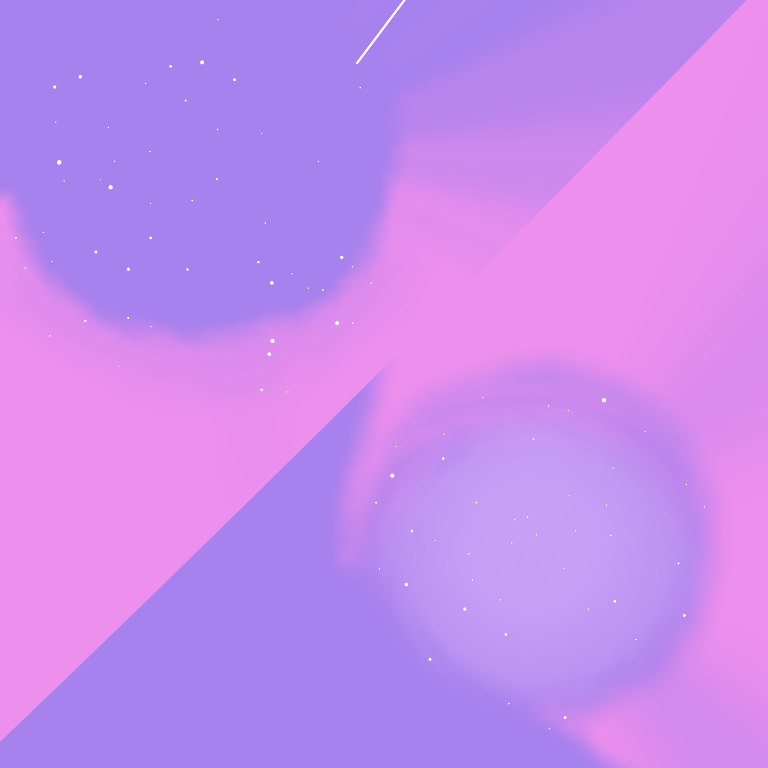
Write a WebGL 1 fragment shader that draws this background.

```glsl
precision highp float;
uniform vec2 u_resolution;

#define PURPLE vec3(0.655, 0.505, 0.93)
#define PINK vec3(0.93, 0.56, 0.93)
#define LILAC vec3(0.785, 0.635, 0.965)
#define SKY_CENTER vec2(0.26, 0.811)
#define SKY_RADIUS 0.25
#define FAN_CENTER vec2(0.36, 0.80)
#define PLANET_CENTER vec2(0.697, 0.29)
#define PLANET_RADIUS 0.225
#define STAR_CELLS 22.0

float hash(vec2 p) {
  p = fract(p * vec2(0.1031, 0.1137));
  p += dot(p, p.yx + 33.33);
  return fract((p.x + p.y) * p.x * 7.13 + p.y * 19.7);
}

float noise(vec2 p) {
  vec2 i = floor(p), f = fract(p);
  f = f * f * (3.0 - 2.0 * f);
  return mix(mix(hash(i), hash(i + vec2(1, 0)), f.x),
             mix(hash(i + vec2(0, 1)), hash(i + vec2(1, 1)), f.x), f.y);
}

float fbm(vec2 p) {
  float sum = 0.0, amp = 0.5;
  for (int i = 0; i < 4; i++) {
    sum += amp * noise(p);
    p = p * 2.03 + 7.1;
    amp *= 0.5;
  }
  return sum;
}

float bell(float x, float width) {
  return exp(-x * x / (width * width));
}

float segment(vec2 p, vec2 a, vec2 b) {
  vec2 d = b - a;
  return length(p - a - d * clamp(dot(p - a, d) / dot(d, d), 0.0, 1.0));
}

// Upper half: cloudy opening, its halo and a fan of rays
vec3 upperSky(vec2 p) {
  vec2 f = p - FAN_CENTER;
  float a = atan(f.y, f.x);
  float pink = 1.0 - smoothstep(-0.75, 0.75, a);
  pink += 0.06 * sin(a * 19.0 + 1.0) * smoothstep(-0.9, -0.2, a);
  pink -= 0.05 * bell(p.x - 0.33, 0.06) * smoothstep(0.2, 0.45, p.y);

  float d = length(p - SKY_CENTER) - SKY_RADIUS;
  d = min(d, max(0.75 - p.y, p.x - SKY_CENTER.x));
  d += 0.05 * (fbm(p * 14.0) - 0.47);
  pink -= 0.25 * (1.0 - smoothstep(0.01, 0.12, d)) * smoothstep(0.75, 0.6, p.y);
  pink *= smoothstep(-0.018, 0.03, d);
  return mix(PURPLE, PINK, clamp(pink, 0.0, 1.0));
}

// Lower half: pink wedges behind a swirling planet
vec3 lowerSky(vec2 p) {
  vec2 q = p - PLANET_CENTER;
  float r = length(q), a = atan(q.y, q.x);
  float wobble = fbm(p * 11.0) - 0.47;
  float arcs = fbm(vec2(r * 26.0 + sin(a) * 1.3, cos(a - 0.8) * 2.2 + 4.0));
  float top = smoothstep(-0.05, 0.2, q.y);

  float edge = p.x - 0.435 - 0.17 * (p.y - 0.27);
  float slope = dot(p - vec2(0.43, 0.27), vec2(0.608, 0.794));
  float pink = smoothstep(-0.015, 0.04, min(edge, slope) + 0.03 * wobble);
  pink *= 1.0 - 0.28 * bell(a - 0.68, 0.3) - 0.38 * bell(a + 0.85, 0.28);

  // Purple rim, broken into arcs near the top
  float rim = 1.0 - smoothstep(0.2, 0.265, r + 0.03 * wobble);
  pink *= 1.0 - rim * mix(0.85, 0.15 + 0.9 * arcs, top);
  pink += 0.3 * top * bell(r - 0.195, 0.025) * smoothstep(0.4, 0.65, arcs);
  vec3 col = mix(PURPLE, PINK, clamp(pink, 0.0, 1.0));

  // Pale body with a brighter core
  float t = r / PLANET_RADIUS + 0.16 * (arcs - 0.47);
  float body = 0.55 * (1.0 - smoothstep(0.72, 1.05, t + 0.18 * top));
  body += 0.38 * (1.0 - smoothstep(0.25, 0.8, t));
  body += 0.1 * (arcs - 0.47) * (1.0 - smoothstep(0.5, 1.0, t));
  return mix(col, LILAC, clamp(body, 0.0, 1.0));
}

// One scattered star per cell, gathered around both round shapes
float stars(vec2 p, float px) {
  vec2 cell = floor(p * STAR_CELLS);
  vec2 jitter = vec2(hash(cell + 3.7), hash(cell + 41.3));
  vec2 pos = (cell + 0.1 + 0.8 * jitter) / STAR_CELLS;
  float field = min(length(pos - vec2(0.27, 0.72)) - 0.26,
                    length(pos - PLANET_CENTER) - 0.24);
  float shown = step(field, 0.0) * step(hash(cell + 87.1), 0.5);
  float size = mix(0.0008, 0.003, pow(hash(cell + 19.9), 4.0));
  return shown * (1.0 - smoothstep(size - 0.5 * px, size + 0.5 * px, length(p - pos)));
}

void main() {
  vec2 p = gl_FragCoord.xy / u_resolution;
  float px = 1.0 / u_resolution.y;

  // Slightly bowed diagonal divides the two halves
  float divide = p.y - (0.034 + 0.955 * p.x + 0.04 * p.x * p.x);
  vec3 col = mix(lowerSky(p), upperSky(p), smoothstep(-px, px, divide));

  // Stars and a shooting star
  float streak = segment(p, vec2(0.465, 0.918), vec2(0.529, 1.003));
  float glint = 1.0 - smoothstep(0.0008, 0.0008 + px, streak);
  col = mix(col, vec3(1.0), max(glint, stars(p, px)));
  gl_FragColor = vec4(col, 1.0);
}
```
